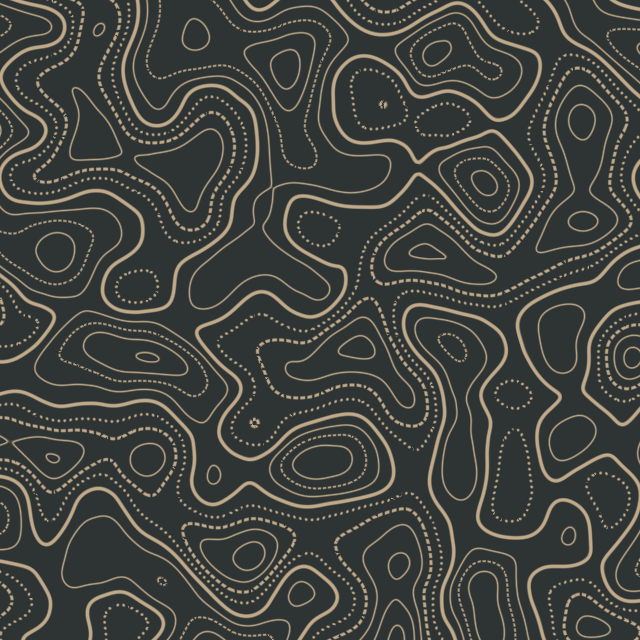
Write a Shadertoy shader that draws this pattern.

```glsl
// Topographic contour map: thin, bold, dashed and dotted level lines on dark slate.

const vec3 SLATE = vec3(0.180, 0.203, 0.204);
const vec3 SAND  = vec3(0.755, 0.665, 0.540);

const float HILL_FREQ   = 6.3;    // hills across the canvas
const float DETAIL_FREQ = 13.0;   // smaller bumps that bend the lines
const float DETAIL_AMP  = 0.13;
const float WARP_FREQ   = 5.0;
const float WARP_AMP    = 0.035;
const float LEVEL_STEP  = 0.122;  // height between two contours
const float LEVEL_SHIFT = 0.3;

// Half widths and spacings in canvas units
const float THIN_HALF    = 0.00115;
const float BOLD_HALF    = 0.0028;
const float DOT_RADIUS   = 0.0021;
const float DOT_SPACING  = 0.0092;
const float DASH_HALF    = 0.0023;
const float DASH_LENGTH  = 0.0076;
const float DASH_SPACING = 0.0110;
const float FINE_HALF    = 0.0014;
const float FINE_LENGTH  = 0.0050;
const float FINE_SPACING = 0.0078;

const float TAU = 6.28318;
const float DIAGONAL = 0.70711;

float hash(vec2 p) {
    return fract(sin(dot(p, vec2(127.1, 311.7))) * 43758.5453);
}

// Contribution of one lattice corner: a unit gradient of random direction
float corner(vec2 cell, vec2 offset) {
    float a = TAU * hash(cell);
    return dot(vec2(cos(a), sin(a)), offset);
}

float gradientNoise(vec2 p) {
    vec2 i = floor(p), f = fract(p);
    vec2 u = f * f * f * (f * (f * 6.0 - 15.0) + 10.0);
    vec2 e = vec2(1.0, 0.0);
    float low  = mix(corner(i, f), corner(i + e.xy, f - e.xy), u.x);
    float high = mix(corner(i + e.yx, f - e.yx), corner(i + e.xx, f - e.xx), u.x);
    return mix(low, high, u.y);
}

// Terrain height in contour levels
float terrain(vec2 p) {
    vec2 w = p * WARP_FREQ;
    p += WARP_AMP * vec2(gradientNoise(w + 31.4), gradientNoise(w + 75.2));
    float h = gradientNoise(p * HILL_FREQ + 12.7)
            + DETAIL_AMP * gradientNoise(p * DETAIL_FREQ + 53.1);
    return h / LEVEL_STEP + LEVEL_SHIFT;
}

// Of four axes, picks the one closest to the tangent.
// Returns the position along it and its cosine to the tangent.
vec2 alongContour(vec2 p, vec2 tangent) {
    vec2 best = vec2(0.0);
    vec2 axis = vec2(1.0, 0.0);
    for (int i = 0; i < 4; i++) {
        float c = abs(dot(axis, tangent));
        if (c > best.y) best = vec2(dot(p, axis), c);
        axis = DIAGONAL * vec2(axis.x - axis.y, axis.x + axis.y);
    }
    return best;
}

// Distance along the contour to the nearest repeated mark
float markOffset(vec2 along, float spacing) {
    float s = along.x / spacing;
    return abs(s - round(s)) * spacing / max(along.y, 0.5);
}

// Signed distance to a dash with rounded corners
float dashDistance(float across, float along, float halfWidth, float dashLength) {
    float r = 0.5 * halfWidth;
    vec2 q = vec2(across - halfWidth, along - 0.5 * dashLength) + r;
    return length(max(q, 0.0)) + min(max(q.x, q.y), 0.0) - r;
}

void mainImage(out vec4 fragColor, in vec2 fragCoord) {
    float pixel = 1.0 / iResolution.y;
    vec2 p = fragCoord * pixel;

    // Height and slope
    vec2 e = vec2(0.0006, 0.0);
    float h = terrain(p);
    vec2 slope = vec2(terrain(p + e.xy) - h, terrain(p + e.yx) - h) / e.x;
    float steepness = max(length(slope), 4.0);

    // Nearest contour: distance across it and position along it
    float level = round(h);
    float across = abs(h - level) / steepness;
    vec2 along = alongContour(p, vec2(-slope.y, slope.x) / steepness);

    // Line style by level
    float d = across - THIN_HALF;
    if (level == 0.0) {
        d = across - BOLD_HALF;
    } else if (level == 1.0) {
        d = length(vec2(across, markOffset(along, DOT_SPACING))) - DOT_RADIUS;
    } else if (level == 2.0) {
        d = dashDistance(across, markOffset(along, DASH_SPACING), DASH_HALF, DASH_LENGTH);
    } else if (level == -2.0) {
        d = dashDistance(across, markOffset(along, FINE_SPACING), FINE_HALF, FINE_LENGTH);
    }

    float ink = 1.0 - smoothstep(-pixel, pixel, d);
    fragColor = vec4(mix(SLATE, SAND, ink), 1.0);
}
```
